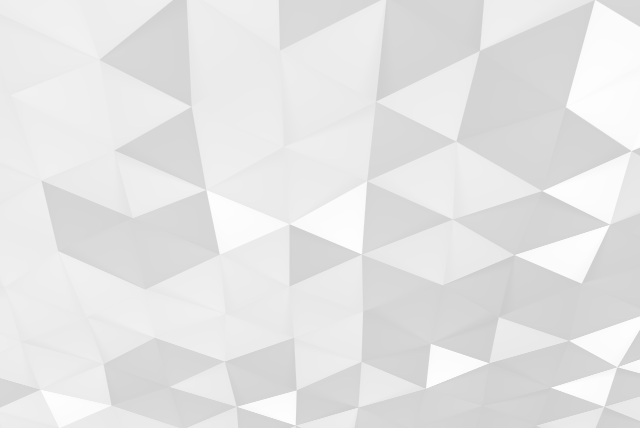
A Shadertoy shader for this background:

```glsl
const float ROW_DENSITY = 2.123;
const float ROW_SHIFT = 0.4;
const float TOP_SCALE = 0.238;
const float TAPER = 0.1;

float hash(vec2 p) {
    return fract(sin(dot(p, vec2(127.1, 311.7))) * 43758.5453);
}

float cross2(vec2 a, vec2 b) {
    return a.x * b.y - a.y * b.x;
}

// Canvas axis that the columns converge around; depth runs downwards
float axisX(float depth) {
    return 0.66 + 0.035 * depth;
}

// Canvas to tilted plane: facets shrink towards the bottom
vec2 canvasToPlane(vec2 p, float scale) {
    return vec2((p.x - axisX(p.y)) / scale, ROW_DENSITY / scale - ROW_SHIFT);
}

vec2 planeToCanvas(vec2 q) {
    float scale = ROW_DENSITY / (q.y + ROW_SHIFT);
    float depth = (TOP_SCALE - scale) / TAPER;
    return vec2(axisX(depth) + q.x * scale, depth);
}

// Sheared lattice point with a little jitter
vec2 latticePoint(vec2 id) {
    vec2 jitter = vec2(hash(id + 3.7), hash(id + 19.3)) - 0.5;
    return vec2(id.x, id.y + 0.5 * id.x) + 0.16 * jitter;
}

vec3 barycentric(vec2 p, vec2 a, vec2 b, vec2 c) {
    vec3 areas = vec3(cross2(b - p, c - p), cross2(c - p, a - p), cross2(a - p, b - p));
    return areas / cross2(b - a, c - a);
}

// Flat paper tone; dark facets gather towards the lower right
float facetTone(vec2 cell, float side, vec2 centre) {
    float split = step(0.3, hash(cell + 41.9));
    float pick = fract(hash(cell + 7.1) + 0.5 * side * split);
    float darkShare = 0.42 + 0.6 * (centre.x / 1.5 - 0.5) + 0.4 * (centre.y - 0.5);
    float tone = pick < clamp(darkShare, 0.15, 0.85) ? 0.845 : 0.925;
    tone += 0.018 * (hash(cell + 23.0 + side * 5.3) - 0.5);
    tone -= 0.03 * clamp(darkShare - 0.42, -0.2, 0.5);
    return pick > 0.93 ? 0.988 : tone;
}

// Gentle slope over the facet and a soft shadow wedge along one fold
float foldShade(vec3 b, vec2 seed) {
    float turn = hash(seed + 61.0);
    b = turn < 0.33 ? b : (turn < 0.66 ? b.yzx : b.zxy);
    float slope = 0.016 * (b.z - 0.33);
    float wedge = 1.0 - smoothstep(0.0, 0.24, b.x / (b.x + b.y + 0.03));
    float rim = exp(-14.0 * max(b.y, 0.0));
    return slope - 0.026 * hash(seed + 83.0) * wedge - 0.01 * rim;
}

void mainImage(out vec4 fragColor, in vec2 fragCoord) {
    vec2 p = fragCoord / iResolution.y;
    p.y = 1.0 - p.y;
    float scale = TOP_SCALE - TAPER * p.y;
    vec2 q = canvasToPlane(p, scale);
    float pixel = 1.0 / (scale * iResolution.y);
    vec2 home = floor(vec2(q.x, q.y - 0.5 * q.x));

    // Blend nearby facets by their coverage of this point
    float sum = 0.0;
    float weight = 0.0;
    for (int j = -1; j <= 1; j++) {
        for (int i = -1; i <= 1; i++) {
            vec2 cell = home + vec2(i, j);
            vec2 b = latticePoint(cell + vec2(1, 0));
            vec2 c = latticePoint(cell + vec2(0, 1));
            for (int k = 0; k < 2; k++) {
                float side = float(k);
                vec2 a = latticePoint(cell + side);
                vec3 bary = barycentric(q, a, b, c);
                float inset = 0.9 * min(bary.x, min(bary.y, bary.z));
                float coverage = clamp(0.5 + inset / pixel, 0.0, 1.0);
                if (coverage > 0.0) {
                    vec2 centre = planeToCanvas((a + b + c) / 3.0);
                    float tone = facetTone(cell, side, centre);
                    tone += foldShade(max(bary, 0.0), cell + side * 9.7);
                    sum += coverage * tone;
                    weight += coverage;
                }
            }
        }
    }
    fragColor = vec4(vec3(sum / max(weight, 0.001)), 1.0);
}
```
